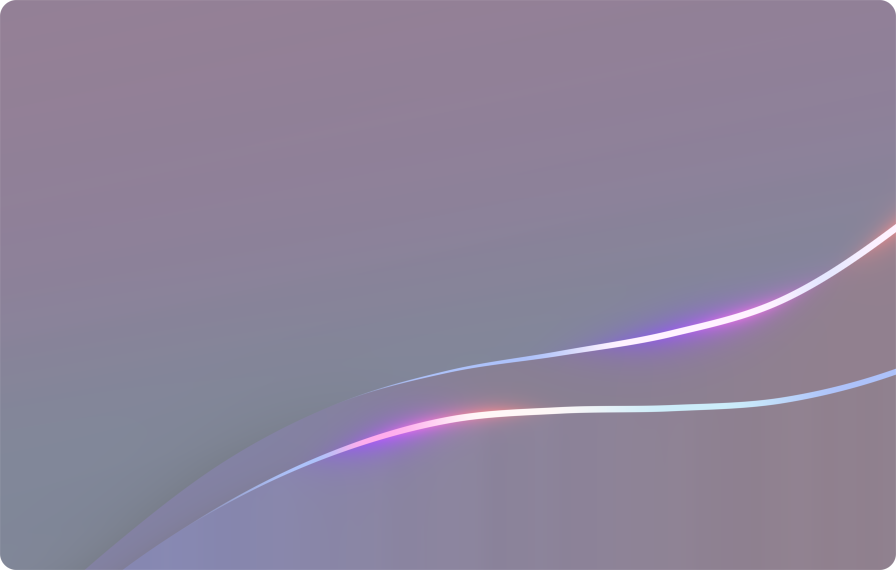
A Shadertoy shader for this background:

```glsl
// Two glowing ribbons of light sweep over a muted mauve and slate gradient.
#define CORNER 0.029
#define LINE_HALF 0.0058
#define STREAK 0.007
#define SHADOW 0.045
#define VIOLET vec3(0.53, 0.31, 1.0)
#define PINK vec3(1.0, 0.48, 0.88)
#define CORAL vec3(1.0, 0.56, 0.56)
#define ICE vec3(0.68, 0.76, 0.98)

// Heights at even steps of 1/8 width, with one extra knot at each end
const float UPPER[11] = float[11](-0.34, -0.137, 0.041, 0.190, 0.291, 0.348,
                                 0.380, 0.415, 0.475, 0.600, 0.770);
const float LOWER[11] = float[11](-0.39, -0.189, -0.014, 0.115, 0.207, 0.263,
                                 0.280, 0.284, 0.298, 0.348, 0.436);

// Catmull-Rom curve through the knots
float curve(float knots[11], float x) {
    float s = clamp(x, 0.0, 0.9999) * 8.0;
    int i = int(s);
    float t = fract(s);
    float a = knots[i], b = knots[i + 1], c = knots[i + 2], d = knots[i + 3];
    return b + 0.5 * t * (c - a + t * (2.0 * a - 5.0 * b + 4.0 * c - d
             + t * (3.0 * (b - c) + d - a)));
}

// Signed distance to a curve, positive above it
float curveDistance(float knots[11], vec2 uv, float aspect) {
    float x = clamp(uv.x, 0.003, 0.996);
    float slope = (curve(knots, x + 0.003) - curve(knots, x - 0.003)) / (0.006 * aspect);
    return (uv.y - curve(knots, uv.x)) / sqrt(1.0 + slope * slope);
}

float hash(float n) {
    return fract(sin(n * 127.1) * 43758.5);
}

float noise(float x) {
    float i = floor(x), f = fract(x);
    return mix(hash(i), hash(i + 1.0), f * f * (3.0 - 2.0 * f));
}

float bump(float x, float centre, float width) {
    float q = (x - centre) / width;
    return exp(-q * q);
}

// Light fading away from the line, strongest at one place along it
vec3 addGlow(vec3 col, vec3 tint, float d, float reach, float strength) {
    return mix(col, tint, strength * exp(-abs(d) / reach));
}

float stroke(float d, float halfWidth, float px) {
    float cover = smoothstep(-0.7 * px, 0.7 * px, halfWidth - abs(d));
    return cover * min(1.0, 2.0 * halfWidth / px);
}

void mainImage(out vec4 fragColor, in vec2 fragCoord) {
    vec2 uv = fragCoord / iResolution.xy;
    float aspect = iResolution.x / iResolution.y;
    float px = 1.0 / iResolution.y;
    float x = uv.x;
    float dUp = curveDistance(UPPER, uv, aspect);
    float dLow = curveDistance(LOWER, uv, aspect);

    // Slanted background with faint streaks
    float slant = 1.0 - uv.y + 0.27 * x;
    vec3 col = mix(vec3(0.58, 0.502, 0.588), vec3(0.553, 0.504, 0.602),
                   smoothstep(0.05, 0.58, slant));
    col = mix(col, vec3(0.505, 0.53, 0.60), smoothstep(0.42, 0.85, slant));
    col += STREAK * (noise(slant * 34.0 + x * 2.0) - 0.5) * vec3(1.0, 0.6, 0.5);
    float leftShade = smoothstep(0.52, 0.20, x);
    col = mix(col, vec3(0.46, 0.48, 0.52), 0.65 * leftShade * exp(-max(dUp, 0.0) / SHADOW));

    // Band between the curves
    vec3 band = mix(vec3(0.515, 0.51, 0.645), vec3(0.535, 0.502, 0.575),
                    smoothstep(0.25, 0.60, x));
    band = mix(band, vec3(0.57, 0.502, 0.56), smoothstep(0.6, 1.0, x));
    band = mix(band, vec3(0.49, 0.48, 0.56), 0.6 * leftShade * exp(-max(dLow, 0.0) / 0.025));
    col = mix(col, band, smoothstep(0.7 * px, -0.7 * px, dUp));

    // Area below, with soft vertical bands
    vec3 ground = mix(vec3(0.53, 0.535, 0.70), vec3(0.545, 0.515, 0.61),
                      smoothstep(0.15, 0.58, x));
    ground = mix(ground, vec3(0.565, 0.505, 0.56), smoothstep(0.5, 0.95, x));
    ground += 0.012 * (noise(x * 38.0) - 0.5);
    col = mix(col, ground, smoothstep(0.7 * px, -0.7 * px, dLow));

    // Glows on the upper line
    col = addGlow(col, VIOLET, dUp, 0.024, 0.85 * bump(x, 0.765, 0.10));
    col = addGlow(col, PINK, dUp, 0.013, 0.9 * bump(x, 0.83, 0.065));
    col = addGlow(col, CORAL, dUp, 0.016, 0.85 * bump(x, 1.01, 0.05));

    // Glows on the lower line
    col = addGlow(col, VIOLET, dLow + 0.006, 0.022, 0.85 * bump(x, 0.435, 0.065));
    col = addGlow(col, PINK, dLow, 0.013, 0.9 * bump(x, 0.475, 0.06));
    col = addGlow(col, CORAL, dLow - 0.003, 0.012, 0.8 * bump(x, 0.545, 0.05));

    // Bright cores that widen to the right
    vec3 core = mix(ICE, vec3(1.0, 0.95, 1.0), smoothstep(0.58, 0.70, x));
    core = mix(core, vec3(0.90, 0.91, 1.0), bump(x, 0.92, 0.04));
    float width = LINE_HALF * smoothstep(0.32, 0.78, x);
    col = mix(col, core, stroke(dUp, width, px) * smoothstep(0.34, 0.48, x));

    core = mix(ICE, vec3(1.0, 0.68, 0.93), smoothstep(0.35, 0.41, x));
    core = mix(core, vec3(1.0, 0.97, 0.97), smoothstep(0.43, 0.54, x));
    core = mix(core, vec3(0.80, 0.93, 0.98), smoothstep(0.60, 0.76, x));
    core = mix(core, ICE, smoothstep(0.80, 0.95, x));
    width = LINE_HALF * smoothstep(0.14, 0.52, x) * (1.0 - 0.15 * smoothstep(0.6, 1.0, x));
    col = mix(col, core, stroke(dLow, width, px) * smoothstep(0.17, 0.34, x));

    // Rounded card on white
    vec2 halfSize = 0.5 * vec2(aspect, 1.0);
    vec2 q = abs(uv - 0.5) * vec2(aspect, 1.0) - halfSize + CORNER;
    float edge = length(max(q, 0.0)) - CORNER;
    col = mix(col, vec3(1.0), smoothstep(-0.7 * px, 0.7 * px, edge));
    fragColor = vec4(clamp(col, 0.0, 1.0), 1.0);
}
```
